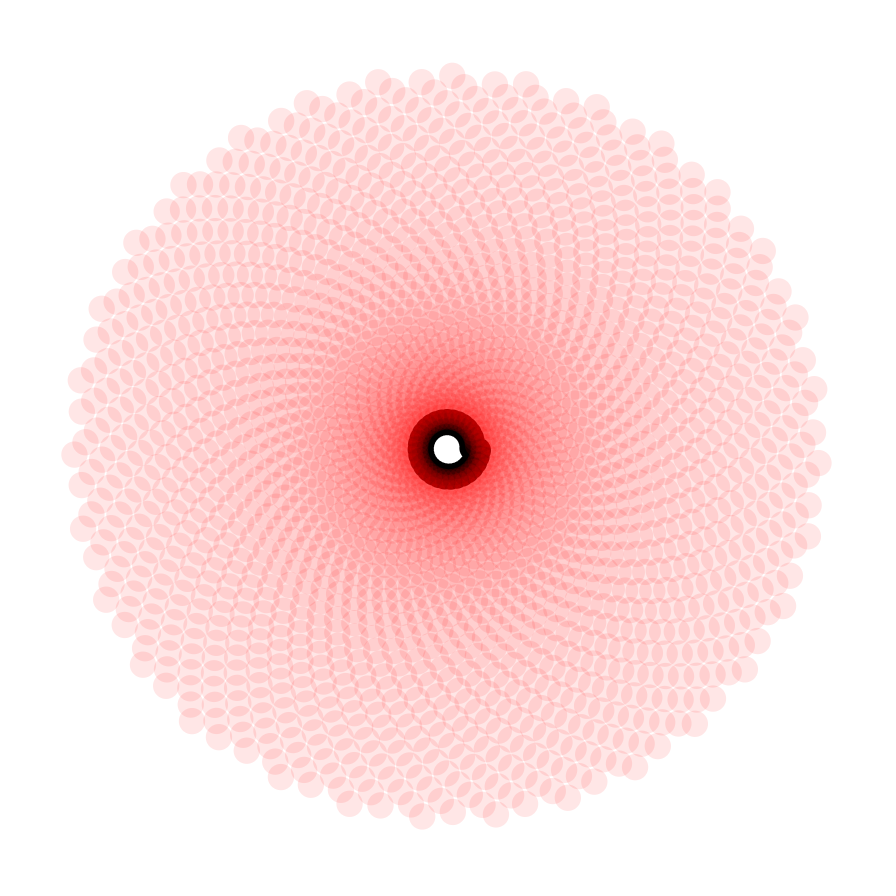
A WebGL 1 fragment shader for this pattern:

```glsl
precision highp float;
// Spiral of overlapping translucent red discs around a ring of black ones.

uniform vec2 u_resolution;

const float TAU = 6.2831853;
const float ANGLE_STEP = 0.2;            // radians between neighbouring discs
const float GROWTH = 0.1 / 512.0;        // radius gained per disc
const float START_RADIUS = 14.0 / 512.0;
const float DISC_RADIUS = 7.5 / 512.0;
const float DISC_COUNT = 2000.0;
const float BLACK_COUNT = 32.0;

vec2 discCenter(float index) {
  float angle = index * ANGLE_STEP;
  return (START_RADIUS + GROWTH * index) * vec2(cos(angle), sin(angle));
}

void main() {
  float scale = min(u_resolution.x, u_resolution.y);
  vec2 p = (gl_FragCoord.xy - 0.5 * u_resolution) / scale;
  float pixel = 1.0 / scale;

  // Turn of the spiral that passes closest to this point
  float angle = atan(p.y, p.x + 1e-7);
  float radialIndex = (length(p) - START_RADIUS) / GROWTH;
  float nearestTurn = floor((radialIndex * ANGLE_STEP - angle) / TAU + 0.5);

  // Visit only the discs near enough to cover this point
  float redLayers = 0.0;
  float blackCover = 0.0;
  for (int turn = -3; turn <= 3; turn++) {
    float turnAngle = angle + TAU * (nearestTurn + float(turn));
    float nearestIndex = floor(turnAngle / ANGLE_STEP + 0.5);
    for (int offset = -4; offset <= 4; offset++) {
      float index = nearestIndex + float(offset);
      if (index < 0.0 || index >= DISC_COUNT) continue;
      float edge = length(p - discCenter(index)) - DISC_RADIUS;
      float cover = clamp(0.5 - edge / pixel, 0.0, 1.0);
      if (index < BLACK_COUNT) blackCover = max(blackCover, cover);
      else redLayers += cover;
    }
  }

  // Black discs lie on white; every red disc above tints by a tenth
  vec3 base = vec3(1.0 - blackCover);
  vec3 color = mix(vec3(1.0, 0.0, 0.0), base, pow(0.9, redLayers));
  gl_FragColor = vec4(color, 1.0);
}
```
